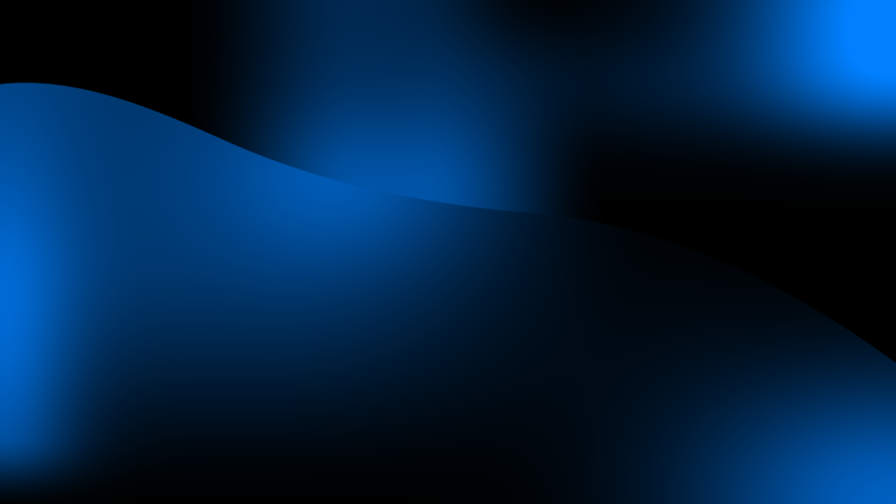
Write a Shadertoy shader that draws this background.

```glsl
#define GLOW_COLOR vec3(0.0, 0.5, 1.0)
#define BODY_LEVEL 0.42
#define RIDGE_LEVEL 0.32
#define LEFT_LEVEL 0.55
#define CORNER_LEVEL 0.75
#define SUN_LEVEL 1.1
#define STREAK_LEVEL 0.13
#define HAZE_LEVEL 0.05

// Soft elliptical spot
float spot(vec2 p, vec2 center, vec2 size) {
    vec2 d = (p - center) / size;
    return exp(-dot(d, d));
}

// Cubic segment between two knots, each given as (x, height, slope)
float hermite(float x, vec3 a, vec3 b) {
    float h = b.x - a.x;
    float t = (x - a.x) / h;
    float s = t * t * (3.0 - 2.0 * t);
    return mix(a.y, b.y, s)
         + h * t * (1.0 - t) * ((1.0 - t) * a.z - t * b.z);
}

// Height of the wave crest
float crest(float x) {
    vec3 start  = vec3(0.00, 0.833, 0.20);
    vec3 fall   = vec3(0.25, 0.722, -0.80);
    vec3 saddle = vec3(0.60, 0.576, -0.15);
    vec3 finish = vec3(1.00, 0.280, -1.30);
    if (x < fall.x) return hermite(x, start, fall);
    if (x < saddle.x) return hermite(x, fall, saddle);
    return hermite(x, saddle, finish);
}

// Light behind the wave
float backLight(vec2 p) {
    float column = smoothstep(0.20, 0.40, p.x) * (1.0 - smoothstep(0.47, 0.68, p.x));
    float rise = (p.y - 0.62) / 0.17;
    column *= 0.32 + 0.33 * exp(-rise * rise);
    column *= 1.0 - 0.9 * spot(p, vec2(0.63, 1.02), vec2(0.12));

    vec2 d = abs(p - vec2(1.0, 0.94)) / vec2(0.17, 0.20);
    float sun = SUN_LEVEL * exp(-d.x * d.x - d.y * d.y * d.y);
    float streak = STREAK_LEVEL * spot(p, vec2(0.70, 0.83), vec2(0.14, 0.12));
    return column + sun + streak;
}

// Light on the wave itself
float frontLight(vec2 p) {
    float body = BODY_LEVEL * smoothstep(-0.02, 0.52, p.y)
               * (1.0 - smoothstep(0.30, 0.74, p.x));
    float ridge = RIDGE_LEVEL * spot(p, vec2(0.40, 0.645), vec2(0.16, 0.17));
    float left = LEFT_LEVEL * spot(p, vec2(0.0, 0.20), vec2(0.085, 0.50))
               * smoothstep(-0.02, 0.14, p.y);
    float corner = CORNER_LEVEL * spot(p, vec2(1.0, 0.0), vec2(0.22, 0.25));
    float haze = HAZE_LEVEL * spot(p, vec2(0.72, 0.30), vec2(0.15, 0.25));
    return body + ridge + left + corner + haze;
}

void mainImage(out vec4 fragColor, in vec2 fragCoord) {
    vec2 p = fragCoord / iResolution.xy;
    float edge = 1.0 / iResolution.y;
    float above = smoothstep(-edge, edge, p.y - crest(p.x));
    float light = mix(frontLight(p), backLight(p), above);
    fragColor = vec4(GLOW_COLOR * clamp(light, 0.0, 1.0), 1.0);
}
```
